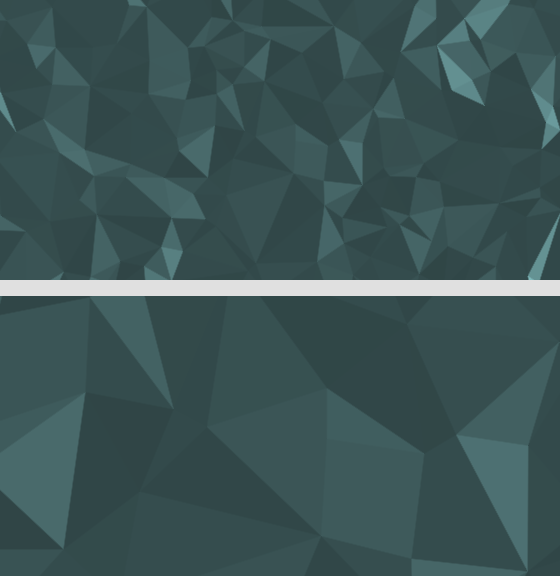
Top: the whole. Bottom: its middle third, enlarged.
A Shadertoy shader for this background:

```glsl
// Low-poly relief: flat-shaded triangles in dark teal with a few bright slivers.
// Scattered points with random heights form a Delaunay mesh; each pixel walks
// to the triangle around it and shades that facet by its slope to the light.

#define CELLS 10.0                       // point cells per canvas height
#define DROPOUT 0.42                     // mean share of cells left empty
#define SEED vec2(37.0, 61.0)
#define BASE_COLOR vec3(0.193, 0.281, 0.284)
#define LIGHT_ANGLE 0.35                 // radians, with a random spread
#define LIGHT_SPREAD 2.4
#define CONTRAST 0.56
#define HIGHLIGHT 1.95                   // greatest gain above the base
#define VARIATION 0.11                   // random tone range between facets
#define GLOW_CENTER vec2(0.88, 0.78)     // lit patch, as fractions of the canvas
#define GLOW_LIFT 0.38
#define EDGE_SOFTNESS 0.85               // half width of an edge, in pixels

const int REACH = 4;
vec3 points[81];                         // xy position in cells, z height
int pointCount = 0;

vec4 hash4(vec2 p) {
    vec4 q = fract(p.xyxy * vec4(0.1031, 0.1030, 0.0973, 0.1099));
    q += dot(q, q.wzxy + 33.33);
    return fract((q.xxyz + q.yzzw) * q.zywx);
}

float cross2(vec2 a, vec2 b) { return a.x * b.y - a.y * b.x; }

// Signed distance of p from line ab, positive on the left
float sideDistance(vec2 p, vec3 a, vec3 b) {
    vec2 d = b.xy - a.xy;
    return cross2(d, p - a.xy) / max(length(d), 1e-5);
}

void gatherPoints(vec2 p) {
    for (int j = -REACH; j <= REACH; j++)
    for (int i = -REACH; i <= REACH; i++) {
        vec2 cell = floor(p) + vec2(i, j);
        vec4 h = hash4(cell + SEED);
        float sparsity = 0.3 * (hash4(floor(cell / 3.0) + SEED.yx).x - 0.5);
        if (h.w < DROPOUT + sparsity) continue;
        points[pointCount++] = vec3(cell + h.xy, h.z);
    }
}

// Closest point to p, leaving out p itself
vec3 nearestPoint(vec2 p) {
    vec3 best = points[0];
    float bestDistance = 1e9;
    for (int i = 0; i < pointCount; i++) {
        float d = distance(points[i].xy, p);
        if (d > 1e-5 && d < bestDistance) { bestDistance = d; best = points[i]; }
    }
    return best;
}

// Delaunay partner left of edge ab: the point that sees it at the widest angle
vec3 apex(vec3 a, vec3 b) {
    vec3 best = a;
    float bestCotangent = 1e9;
    for (int i = 0; i < pointCount; i++) {
        vec2 ca = points[i].xy - a.xy, cb = points[i].xy - b.xy;
        float area = cross2(b.xy - a.xy, ca);
        if (area < 1e-5) continue;
        float cotangent = dot(ca, cb) / area;
        if (cotangent < bestCotangent) { bestCotangent = cotangent; best = points[i]; }
    }
    return best;
}

vec3 facetColor(vec3 a, vec3 b, vec3 c) {
    vec3 n = cross(b - a, c - a);
    float heights = a.z + b.z + c.z;
    float angle = LIGHT_ANGLE + LIGHT_SPREAD * (fract(13.0 * heights) - 0.5);
    float slope = -dot(n.xy, vec2(cos(angle), sin(angle))) / max(n.z, 1e-5);
    vec2 aspect = vec2(iResolution.x / iResolution.y, 1.0);
    vec2 offset = (a + b + c).xy / (3.0 * CELLS) - GLOW_CENTER * aspect;
    slope += GLOW_LIFT * exp(-25.0 * dot(offset, offset));
    float facing = max(slope, 0.0);
    float lit = facing * (CONTRAST + 0.4 * facing);   // steep facets flare up
    float tone = VARIATION * (fract(7.0 * heights) - 0.3);
    return BASE_COLOR * (1.0 + tone + HIGHLIGHT * (1.0 - exp(-lit / HIGHLIGHT)));
}

void mainImage(out vec4 fragColor, in vec2 fragCoord) {
    float pixel = CELLS / iResolution.y;
    vec2 p = fragCoord * pixel;
    gatherPoints(p);

    // Start at a sure mesh edge, with p on its left
    vec3 a = nearestPoint(p);
    vec3 b = nearestPoint(a.xy);
    if (sideDistance(p, a, b) < 0.0) { vec3 swap = a; a = b; b = swap; }
    vec3 c = apex(a, b);

    // Step across edges until the triangle holds p
    for (int i = 0; i < 16; i++) {
        if (sideDistance(p, b, c) < 0.0) a = c;
        else if (sideDistance(p, c, a) < 0.0) b = c;
        else break;
        c = apex(a, b);
    }

    // Turn the triangle so that ab is the edge nearest to p
    float ab = sideDistance(p, a, b);
    float bc = sideDistance(p, b, c);
    float ca = sideDistance(p, c, a);
    float edge = min(ab, min(bc, ca));
    if (edge == bc) { vec3 t = a; a = b; b = c; c = t; }
    else if (edge == ca) { vec3 t = c; c = b; b = a; a = t; }

    // Blend with the neighbouring facet along that edge
    vec3 color = facetColor(a, b, c);
    float blend = 0.5 - 0.5 * smoothstep(0.0, EDGE_SOFTNESS * pixel, edge);
    if (blend > 0.0) color = mix(color, facetColor(b, a, apex(b, a)), blend);
    fragColor = vec4(color, 1.0);
}
```
